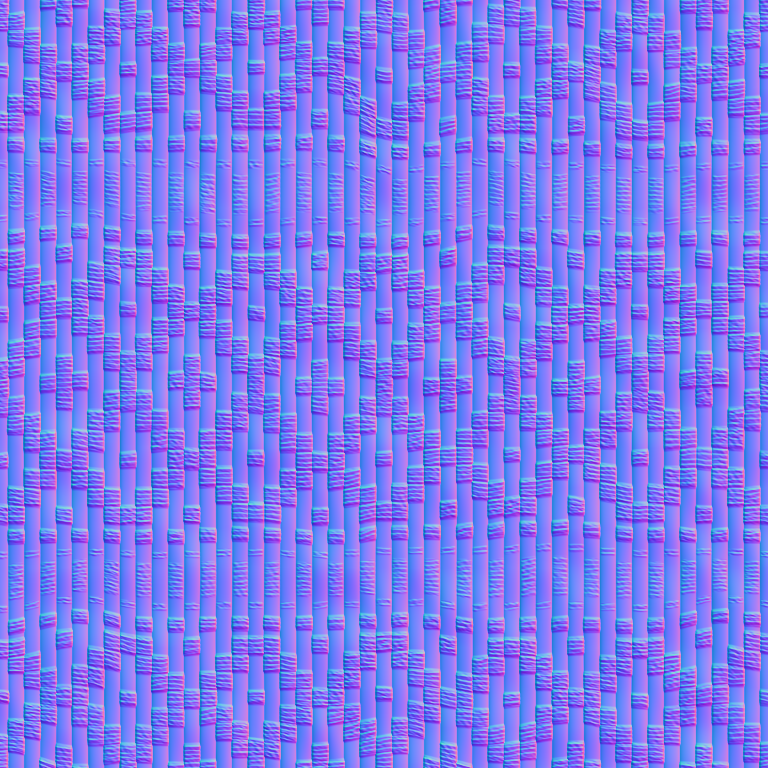
A Shadertoy shader for this texture map:

```glsl
const float REEDS = 48.0;        // reeds across the canvas
const float REPEAT_WIDTH = 8.0;  // reeds per diamond
const float REPEAT_HEIGHT = 24.0;
const float ROW = 1.1;           // vertical step of the diamond outline
const float STRAND = 0.28;       // pitch of the yarn strands
const float TAU = 6.2831853;

float hash(vec2 p) {
    vec3 q = fract(vec3(p.xyx) * 0.1031);
    q += dot(q, q.yzx + 33.33);
    return fract((q.x + q.y) * q.z);
}

float noise(vec2 p) {
    vec2 i = floor(p), f = fract(p);
    f = f * f * (3.0 - 2.0 * f);
    return mix(mix(hash(i), hash(i + vec2(1, 0)), f.x),
               mix(hash(i + vec2(0, 1)), hash(i + vec2(1, 1)), f.x), f.y);
}

// Distance to the nearest mirror axis of a repeat
float mirrorRepeat(float x, float period) {
    return abs(mod(x + 0.5 * period, period) - 0.5 * period);
}

float span(float x, float centre, float halfSize) {
    return abs(x - centre) - halfSize;
}

// Signed vertical distance to the raised yarn wraps on one reed
float yarnSpan(float c, float d) {
    float e = abs(d - 4.5);

    // Stepped diamond outline
    float s = min(span(e, (3.0 - c) * ROW, 0.55),
                  span(e, min(4.0 - c, 3.0) * ROW, 0.55));

    // Link and dot at diamond centres, crosses and ticks between diamonds
    if (c < 0.5) s = min(s, min(span(d, 0.0, 0.75), span(d, 4.5, 0.4)));
    if (c > 2.5) s = min(s, span(d, 0.0, 0.5));
    if (c > 3.5) s = min(s, min(span(d, 0.0, 1.6), span(d, 7.85, 0.5)));

    // Wraps along both borders of the plain band
    if (mod(c, 2.0) > 0.5) s = min(s, span(d, 9.2, 0.38));
    return s;
}

// Signed vertical distance to the shallow ribs in the plain band
float ribSpan(float c, float d) {
    float b = 0.5 * REPEAT_HEIGHT - d;
    return mod(c, 2.0) > 0.5 ? span(b, 0.0, 1.1) : span(b, 1.65, 0.2);
}

float reedHeight(float u, float tilt) {
    float profile = sqrt(max(0.0, 1.0 - u * u / 0.29));
    return 0.29 * profile + tilt * u;
}

// Strands rise slowly and fall sharply, with a fuzzy twisted surface
float strandHeight(vec2 p) {
    float bend = 0.14 * (noise(p * vec2(1.2, 1.6)) - 0.5);
    float t = TAU * (p.y + bend) / STRAND;
    float strands = sin(t - 0.6 * sin(t));
    float fuzz = noise(vec2(p.x * 4.5 + p.y * 3.0, p.y * 8.0)) - 0.5;
    float wear = 0.03 + 0.07 * noise(p * 0.5 + 17.0);
    return 0.026 * strands + wear * fuzz;
}

float weaveHeight(vec2 p) {
    float nearest = floor(p.x + 0.5);
    float height = 0.0;
    for (float k = -1.0; k <= 1.0; k++) {
        float reed = nearest + k;
        float sway = 0.08 * (noise(vec2(reed * 3.7, p.y * 0.25)) - 0.5);
        float u = p.x - reed - sway;

        // Slow vertical drift keeps neighbouring steps connected
        float drift = noise(vec2(p.x * 0.2, p.y * 0.12)) - 0.5;
        float slant = 0.3 * (noise(vec2(reed * 0.7, p.y * 0.4)) - 0.5);
        float y = p.y + 0.9 * drift + slant * u;
        float c = mirrorRepeat(reed, REPEAT_WIDTH);
        float d = mirrorRepeat(y, REPEAT_HEIGHT);

        float tilt = 0.14 * (hash(vec2(reed, 9.0)) - 0.5);
        float bare = reedHeight(u, tilt);
        float strands = strandHeight(vec2(p.x, y));
        float cover = smoothstep(0.15, -0.15, yarnSpan(c, d))
                    * smoothstep(0.64, 0.42, abs(u));
        float ribs = smoothstep(0.08, -0.08, ribSpan(c, d))
                   * smoothstep(0.52, 0.36, abs(u));
        float wrapped = 0.75 * bare + 0.2 + strands;
        float ribbed = bare + ribs * (0.02 + 0.8 * strands);
        height = max(height, mix(ribbed, wrapped, cover));
    }
    // Uneven cloth under the weave
    return height + 0.3 * noise(p * vec2(0.5, 0.4) + 31.0);
}

// Height slope, with a steady downward lean on the yarn
vec3 weaveNormal(vec2 p) {
    vec2 e = vec2(0.045, 0.0);
    vec2 slope = vec2(weaveHeight(p + e.xy) - weaveHeight(p - e.xy),
                      weaveHeight(p + e.yx) - weaveHeight(p - e.yx)) / (2.0 * e.x);
    float drift = noise(vec2(p.x * 0.2, p.y * 0.12)) - 0.5;
    float c = mirrorRepeat(floor(p.x + 0.5), REPEAT_WIDTH);
    float d = mirrorRepeat(p.y + 0.9 * drift, REPEAT_HEIGHT);
    float lean = smoothstep(0.15, -0.15, yarnSpan(c, d));
    return normalize(vec3(-slope.x, -slope.y - 0.16 * lean, 1.0));
}

void mainImage(out vec4 fragColor, in vec2 fragCoord) {
    vec2 p = fragCoord / iResolution.xy * REEDS;
    vec3 normal = weaveNormal(p);
    vec3 color = 0.5 + 0.5 * normal - vec3(0.01, 0.0, 0.005);
    fragColor = vec4(color, 1.0);
}
```
